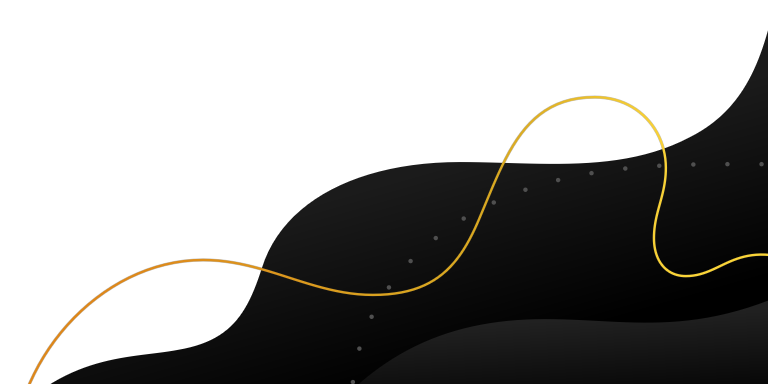
Write a Shadertoy shader that draws this background.

```glsl
// Two dark rolling waves on white, crossed by a looping gold ribbon and a dotted arc.
// Each outline is a chain of cubic Beziers; a pen walks the chain and keeps the nearest
// distance plus the side of the curve. Units: canvas height is 1, x runs from 0 to 2.

vec2 point;      // position being shaded
vec2 pen;        // end of the chain so far
float nearest;   // distance to the chain
float side;      // 1 above the chain, -1 below

void moveTo(vec2 start) {
    pen = start;
    nearest = 1e3;
    side = 1.0;
}

void lineTo(vec2 end) {
    vec2 edge = end - pen, rel = point - pen;
    float h = clamp(dot(rel, edge) / dot(edge, edge), 0.0, 1.0);
    nearest = min(nearest, length(rel - h * edge));
    // flip the side when a vertical ray upwards crosses this piece
    bool spans = (pen.x <= point.x) != (end.x <= point.x);
    if (spans && rel.y < edge.y * rel.x / edge.x) side = -side;
    pen = end;
}

void curveTo(vec2 b, vec2 c, vec2 d) {
    vec2 a = pen;
    for (int i = 1; i <= 24; i++) {
        float t = float(i) / 24.0, s = 1.0 - t;
        lineTo(s * s * s * a + 3.0 * s * t * (s * b + t * c) + t * t * t * d);
    }
}

// Antialiased coverage of the region where the distance is negative
float cover(float dist) {
    return clamp(0.5 - dist * iResolution.y, 0.0, 1.0);
}

float backWave() {
    moveTo(vec2(0.104, -0.018));
    curveTo(vec2(0.240, 0.078), vec2(0.365, 0.070), vec2(0.464, 0.089));
    curveTo(vec2(0.599, 0.112), vec2(0.643, 0.180), vec2(0.682, 0.302));
    curveTo(vec2(0.737, 0.479), vec2(0.938, 0.578), vec2(1.198, 0.578));
    curveTo(vec2(1.406, 0.578), vec2(1.615, 0.547), vec2(1.797, 0.643));
    curveTo(vec2(1.922, 0.706), vec2(1.971, 0.813), vec2(2.003, 0.932));
    return nearest * side;
}

float frontWave() {
    moveTo(vec2(0.911, -0.021));
    curveTo(vec2(1.055, 0.115), vec2(1.219, 0.169), vec2(1.419, 0.169));
    curveTo(vec2(1.615, 0.169), vec2(1.771, 0.128), vec2(2.005, 0.219));
    return nearest * side;
}

float ribbon() {
    moveTo(vec2(0.068, -0.021));
    curveTo(vec2(0.143, 0.172), vec2(0.326, 0.323), vec2(0.529, 0.323));
    curveTo(vec2(0.690, 0.323), vec2(0.813, 0.232), vec2(0.971, 0.232));
    curveTo(vec2(1.135, 0.232), vec2(1.198, 0.310), vec2(1.250, 0.435));
    curveTo(vec2(1.318, 0.596), vec2(1.367, 0.747), vec2(1.549, 0.747));
    curveTo(vec2(1.661, 0.747), vec2(1.734, 0.661), vec2(1.734, 0.563));
    curveTo(vec2(1.734, 0.490), vec2(1.703, 0.448), vec2(1.703, 0.380));
    curveTo(vec2(1.703, 0.318), vec2(1.737, 0.281), vec2(1.786, 0.281));
    curveTo(vec2(1.865, 0.281), vec2(1.901, 0.346), vec2(2.005, 0.336));
    return nearest;
}

// Evenly spaced dots whose heading turns from steep to level
float dottedArc() {
    vec2 centre = vec2(0.919, 0.005);
    float dist = 1e3;
    for (int i = 0; i < 16; i++) {
        dist = min(dist, length(point - centre) - 0.0057);
        float heading = 1.38 * pow(max(1.0 - float(i) / 14.0, 0.0), 1.85);
        centre += 0.0888 * vec2(cos(heading), sin(heading));
    }
    return dist;
}

void mainImage(out vec4 fragColor, in vec2 fragCoord) {
    point = fragCoord / iResolution.xy * vec2(2.0, 1.0);
    vec3 color = vec3(1.0);

    // back wave, fading to black towards the lower right
    float backShade = clamp(0.058 + 0.2 * point.y - 0.057 * point.x, 0.0, 0.105);
    color = mix(color, vec3(backShade), cover(backWave()));

    // dots
    color = mix(color, vec3(0.31), cover(dottedArc()));

    // front wave, lighter along its crest
    float frontShade = clamp(0.09 + 0.5 * point.y - 0.03 * point.x, 0.0, 0.13);
    color = mix(color, vec3(frontShade), cover(frontWave()));

    // gold ribbon with a faint dark rim, orange to yellow from left to right
    float line = ribbon();
    vec3 gold = mix(vec3(0.87, 0.53, 0.10), vec3(0.85, 0.66, 0.13), smoothstep(0.2, 1.3, point.x));
    gold = mix(gold, vec3(0.98, 0.83, 0.22), smoothstep(1.25, 1.8, point.x));
    color = mix(color, vec3(0.2), 0.3 * cover(line - 0.0042));
    color = mix(color, gold, cover(line - 0.0031));

    fragColor = vec4(color, 1.0);
}
```
